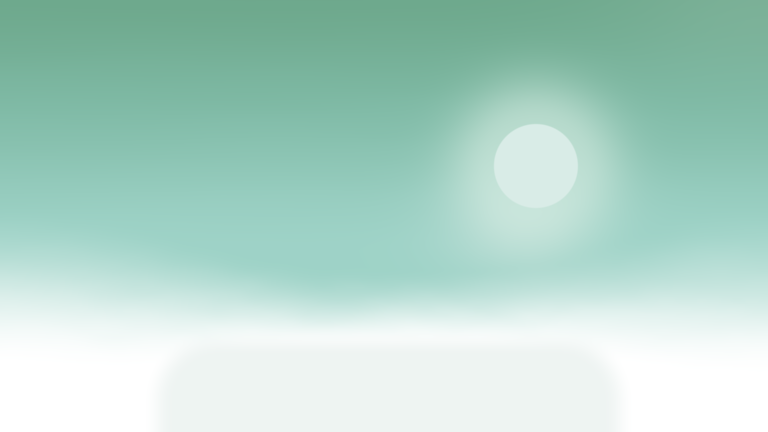
Write a Shadertoy shader that draws this background.

```glsl
// A pale sun in a green sky above a bank of soft white mist.

float hash(vec2 p) {
    return fract(sin(dot(p, vec2(127.1, 311.7))) * 43758.5);
}

float noise(vec2 p) {
    vec2 cell = floor(p), f = fract(p);
    f = f * f * (3.0 - 2.0 * f);
    return mix(mix(hash(cell), hash(cell + vec2(1, 0)), f.x),
               mix(hash(cell + vec2(0, 1)), hash(cell + vec2(1, 1)), f.x), f.y);
}

float fbm(vec2 p) {
    float sum = 0.0, weight = 0.5;
    for (int i = 0; i < 4; i++) {
        sum += weight * noise(p);
        p = p * 2.03 + 7.1;
        weight *= 0.5;
    }
    return sum;
}

float roundedBox(vec2 p, vec2 halfSize, float radius) {
    vec2 q = abs(p) - halfSize + radius;
    return length(max(q, 0.0)) + min(max(q.x, q.y), 0.0) - radius;
}

// Green at the top, turning to pale teal, with faint level streaks
vec3 skyColor(vec2 p) {
    float y = p.y + 0.03 * (fbm(p * vec2(1.5, 9.0)) - 0.47);
    vec3 color = mix(vec3(0.62, 0.825, 0.78), vec3(0.50, 0.73, 0.65), smoothstep(0.42, 0.80, y));
    color = mix(color, vec3(0.43, 0.66, 0.55), smoothstep(0.70, 1.02, y));
    float corner = length((p - vec2(1.78, 1.0)) * vec2(1.0, 2.0));
    return color + vec3(0.05, 0.03, 0.04) * exp(-corner * corner * 8.0);
}

void mainImage(out vec4 fragColor, in vec2 fragCoord) {
    vec2 p = fragCoord / iResolution.y;
    p.x += 0.889 - 0.5 * iResolution.x / iResolution.y;
    float pixel = 1.0 / iResolution.y;
    vec3 color = skyColor(p);

    // Haze hanging below the sun
    vec2 hazeOffset = (p - vec2(1.19, 0.48)) / vec2(0.18, 0.13);
    float haze = exp(-dot(hazeOffset, hazeOffset)) * (0.75 + 0.5 * fbm(p * 5.0));
    color = mix(color, vec3(0.74, 0.87, 0.84), 0.65 * haze);

    // Sun and halo
    float sun = length(p - vec2(1.2407, 0.6157)) - 0.0972;
    float halo = max(sun, 0.0);
    color = mix(color, vec3(0.85, 0.93, 0.89), 0.6 * exp(-halo * halo / 0.012));
    color = mix(color, vec3(0.85, 0.925, 0.905), smoothstep(pixel, -pixel, sun));

    // Mist that climbs higher toward both sides
    float side = smoothstep(0.15, 0.85, abs(p.x - 0.92));
    float wisps = 0.05 * (fbm(p * vec2(3.0, 7.0) + 4.0) - 0.47);
    float mist = smoothstep(mix(0.39, 0.52, side), mix(0.19, 0.14, side), p.y + wisps);
    color = mix(color, vec3(1.0), mist);

    // Grey-white bank along the bottom
    float bank = roundedBox(p - vec2(0.9, -0.1), vec2(0.54, 0.32), 0.15);
    color = mix(color, vec3(0.935, 0.957, 0.95), smoothstep(0.03, -0.04, bank) * smoothstep(0.27, 0.18, p.y));

    fragColor = vec4(color, 1.0);
}
```
